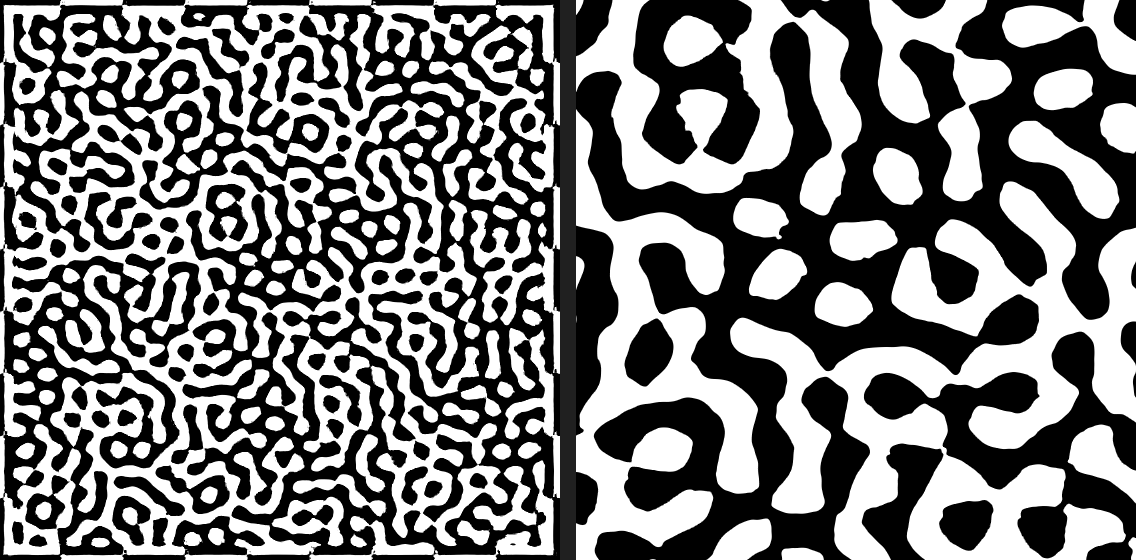
Left: the whole. Right: its middle third, enlarged.
Reproduce this pattern procedurally as a Shadertoy shader.

```glsl
// Black and white labyrinth, like a reaction-diffusion pattern at rest.
// Random waves of one wavelength are saturated, then filtered with a
// Mexican hat, which evens out the stroke widths and rounds the ends.

const float PI = 3.14159;
const float PERIOD = 0.038;                        // one black plus one white stroke
const mat2 GOLDEN_TURN = mat2(-0.7374, 0.6755, -0.6755, -0.7374);

// Isotropic sum of plane waves, about unit variance
float randomWaves(vec2 p) {
    vec2 q = p + 0.006 * sin(p.yx * vec2(17.0, 14.0) + vec2(1.0, 4.0));
    vec2 dir = vec2(2.0 * PI / PERIOD, 0.0);
    float sum = 0.0;
    for (int i = 0; i < 22; i++) {
        float n = float(i);
        float stretch = 0.9 + 0.2 * fract(n * 0.377 + 0.2);
        sum += cos(dot(q, dir) * stretch + n * n * 1.73 + n * 0.6);
        dir = GOLDEN_TURN * dir;
    }
    return sum * 0.3;
}

// Slow drift between white worms on black and black worms on white
float regionBias(vec2 p) {
    return 0.4 * sin(p.x * 11.0 + 2.0 * sin(p.y * 7.0)) * sin(p.y * 9.0 + p.x * 4.0 + 1.0) - 0.03;
}

// Saturated waves, lined along the border with nine alternating segments
float seedField(vec2 p) {
    p = 1.0 - abs(1.0 - abs(p));                   // mirror at the canvas edges
    vec2 inset = min(p, 1.0 - p);
    float edge = min(inset.x, inset.y);
    float along = inset.x < inset.y ? p.y : p.x;
    float segment = clamp(-8.0 * sin(9.0 * PI * along), -1.0, 1.0);
    float frame = 2.0 * segment * cos(2.0 * PI * edge / PERIOD);
    float inside = smoothstep(0.45 * PERIOD, 0.9 * PERIOD, edge);
    return tanh(3.0 * mix(frame, randomWaves(p) + regionBias(p), inside));
}

// Mexican hat filter, sampled on a sunflower spiral
float labyrinth(vec2 p) {
    const int SAMPLES = 38;
    vec2 dir = vec2(1.0, 0.0);
    float sum = 0.0;
    for (int i = 0; i < SAMPLES; i++) {
        float r = 0.85 * sqrt((float(i) + 0.5) / float(SAMPLES));   // in periods
        float b = PI * PI * r * r;
        sum += (1.0 - b) * exp(-b) * seedField(p + dir * r * PERIOD);
        dir = GOLDEN_TURN * dir;
    }
    return sum;
}

void mainImage(out vec4 fragColor, in vec2 fragCoord) {
    float v = labyrinth(fragCoord / iResolution.xy);
    float pixelStep = length(vec2(dFdx(v), dFdy(v)));
    float white = clamp(0.5 + v / max(pixelStep, 1e-4), 0.0, 1.0);
    fragColor = vec4(vec3(white), 1.0);
}
```
